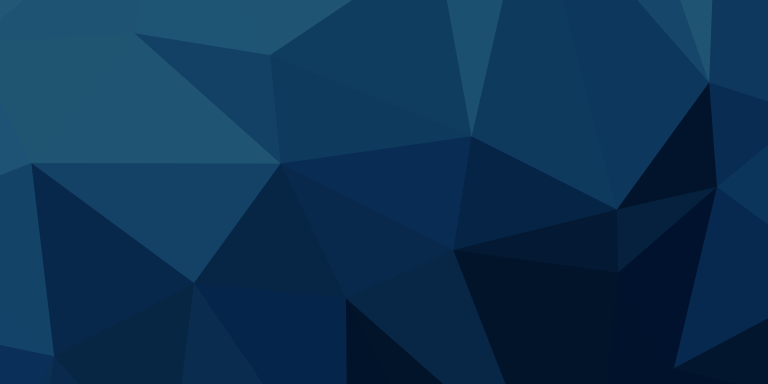
This background is drawn by a WebGL 2 fragment shader. Its source:

```glsl
#version 300 es
precision highp float;

uniform vec2 u_resolution;
out vec4 fragColor;

const float GRID = 2.45;  // cells per canvas height
const mat2 TURN = mat2(cos(0.42), sin(0.42), -sin(0.42), cos(0.42));

float hash(vec2 p) {
  vec3 q = fract(p.xyx * vec3(0.1031, 0.1030, 0.0973));
  q += dot(q, q.yzx + 33.33);
  return fract((q.x + q.y) * q.z);
}

float cross2(vec2 a, vec2 b) { return a.x * b.y - a.y * b.x; }

// Grid corner moved at random, by less than half a cell
vec2 corner(vec2 id) {
  return id + 0.8 * (vec2(hash(id + 17.3), hash(id + 71.9)) - 0.5);
}

float area(vec2 a, vec2 b, vec2 c) { return cross2(b - a, c - a); }

// Distance to the left of the line from a to b
float side(vec2 p, vec2 a, vec2 b) {
  return cross2(b - a, p - a) / length(b - a);
}

float coverage(vec2 p, vec2 a, vec2 b, vec2 c, float pixel) {
  float inner = min(side(p, a, b), min(side(p, b, c), side(p, c, a)));
  return clamp(0.5 + inner / pixel, 0.0, 1.0);
}

// Tonal ramp from near-black navy to pale teal
vec3 ramp(float t) {
  vec3 color = vec3(0.004, 0.075, 0.17);
  color = mix(color, vec3(0.02, 0.13, 0.25), clamp((t - 0.05) / 0.16, 0.0, 1.0));
  color = mix(color, vec3(0.04, 0.18, 0.33), clamp((t - 0.21) / 0.19, 0.0, 1.0));
  color = mix(color, vec3(0.06, 0.24, 0.38), clamp((t - 0.40) / 0.25, 0.0, 1.0));
  color = mix(color, vec3(0.12, 0.33, 0.45), clamp((t - 0.65) / 0.23, 0.0, 1.0));
  return mix(color, vec3(0.31, 0.53, 0.57), clamp((t - 1.06) / 0.2, 0.0, 1.0));
}

// Flat facet colour: light from the upper left, a dark hollow at lower right
vec3 facetColor(vec2 center, vec2 id, float index) {
  vec2 pos = center * TURN / GRID;
  vec2 hollow = pos - vec2(1.4, 0.22);
  float t = 0.55 + 0.65 * (pos.y - 0.5) - 0.24 * (pos.x - 1.0);
  t -= 0.36 * exp(-5.0 * dot(hollow, hollow));
  t += 0.36 * (hash(id + 5.7) - 0.5);
  t += 0.34 * (hash(id + 40.1 + 13.7 * index) - 0.5);
  float hue = hash(id + 90.3 + 7.1 * index) - 0.5;
  return ramp(t) + hue * vec3(-0.008, -0.01, 0.016);
}

void main() {
  vec2 p = TURN * gl_FragCoord.xy / u_resolution.y * GRID;
  float pixel = GRID / u_resolution.y;
  vec2 home = floor(p);
  vec4 sum = vec4(0.0);

  for (int y = -1; y <= 1; y++) {
    for (int x = -1; x <= 1; x++) {
      vec2 id = home + vec2(x, y);
      vec2 a = corner(id);
      vec2 b = corner(id + vec2(1, 0));
      vec2 c = corner(id + vec2(1, 1));
      vec2 d = corner(id + vec2(0, 1));

      // Split along the diagonal that leaves the fuller triangles
      if (min(area(a, b, c), area(a, c, d)) < min(area(b, c, d), area(b, d, a))) {
        vec2 first = a;
        a = b; b = c; c = d; d = first;
      }
      float w1 = coverage(p, a, b, c, pixel);
      float w2 = coverage(p, a, c, d, pixel);
      sum += w1 * vec4(facetColor((a + b + c) / 3.0, id, 0.0), 1.0);
      sum += w2 * vec4(facetColor((a + c + d) / 3.0, id, 1.0), 1.0);
    }
  }
  fragColor = vec4(sum.rgb / max(sum.a, 0.001), 1.0);
}
```
